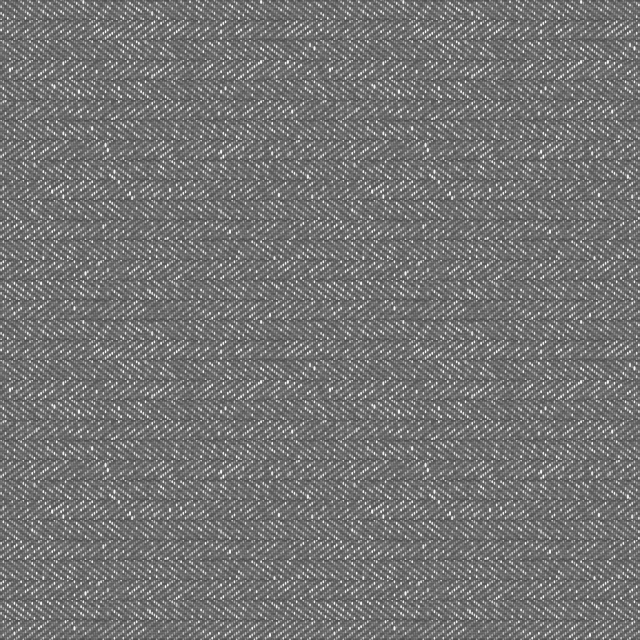
This texture is drawn by a WebGL 2 fragment shader. Its source:

```glsl
#version 300 es
precision highp float;
// Grey herringbone wool: 32 horizontal bands of broken twill, leaning right and left in turn.
// Each pale float is a soft ellipse on a dark weft; hashes vary its strength and size.
// The weave and its wear repeat twice across and twice down, on wrapping grids.

uniform vec2 u_resolution;
out vec4 fragColor;

float hash(vec2 p) {
    vec3 q = fract(p.xyx * vec3(0.1031, 0.1030, 0.0973));
    q += dot(q, q.yzx + 33.33);
    return fract((q.x + q.y) * q.z);
}

// Value noise over the unit square, wrapping after a whole number of cells
float wrapNoise(vec2 p, vec2 cells) {
    vec2 g = p * cells;
    vec2 i = floor(g);
    vec2 f = fract(g);
    f = f * f * (3.0 - 2.0 * f);
    vec2 a = mod(i, cells);
    vec2 b = mod(i + 1.0, cells);
    return mix(mix(hash(a), hash(vec2(b.x, a.y)), f.x),
               mix(hash(vec2(a.x, b.y)), hash(b), f.x), f.y);
}

float weave(vec2 uv) {
    vec2 p = fract(uv * 2.0);

    // Thread grid: 144 warp columns, 16 bands of 12 weft rows
    vec2 thread = p * vec2(144.0, 192.0);
    float column = floor(thread.x);
    float band = floor(thread.y / 12.0);
    float row = mod(thread.y, 12.0);
    float leansLeft = mod(band, 2.0);
    float edge = min(row, 12.0 - row);

    // Each column steps the float by one row; alternate bands mirror and shift by half
    float along = mix(row, 14.0 - row, leansLeft);
    float twill = (along - column) / 4.0;
    vec2 floatId = vec2(column + 7.0, band * 61.0 + floor(twill) + 200.0);
    float chance = hash(floatId);
    float slub = smoothstep(0.975, 0.995, hash(floatId + 311.0));

    // Dark ground with faint weft ridges and fibre grain
    float ridge = 0.5 - 0.5 * cos(6.2832 * thread.y);
    float grain = hash(floor(thread) + 57.0);
    float ground = 0.31 + 0.05 * ridge + 0.09 * grain;

    // Pale float, swollen where the yarn has a slub
    vec2 radius = mix(vec2(0.50, 0.29), vec2(0.68, 0.42), slub);
    vec2 local = vec2(fract(thread.x), fract(twill)) - 0.5;
    float body = 1.0 - smoothstep(0.45, 1.1, length(local / radius));

    // Uneven yarn: broad patches and streaks along the weft
    float patches = wrapNoise(p, vec2(7.0, 12.0));
    float streaks = wrapNoise(p, vec2(18.0, 96.0));
    float strength = mix(0.22, 1.0, chance * chance);
    strength *= 0.70 + 0.35 * patches + 0.30 * streaks;
    strength = min(strength + 0.5 * slub, 1.0);

    float tone = mix(ground, 0.98, body * strength);
    float crease = 1.0 - smoothstep(0.2, 1.1, edge);
    return tone * (1.0 - 0.14 * crease);
}

void main() {
    // Average a small grid of samples to smooth the fine threads
    float tone = 0.0;
    for (int i = 0; i < 9; i++) {
        vec2 offset = vec2(i % 3 - 1, i / 3 - 1) * 0.28;
        tone += weave((gl_FragCoord.xy + offset) / u_resolution) / 9.0;
    }
    fragColor = vec4(vec3(tone), 1.0);
}
```
